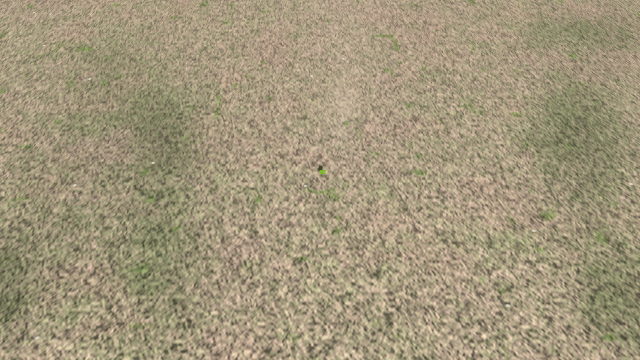
Reproduce this texture procedurally as a Shadertoy shader.

```glsl
// A dry, patchy lawn seen obliquely from above: straw turf with green drifts.
// Layered value noise in perspective coordinates gives blades that shrink with
// distance; soft blots and slow noise place the green, pink and worn ground.

float hash(vec2 p) {
    vec3 q = fract(p.xyx * vec3(0.1031, 0.1030, 0.0973));
    q += dot(q, q.yzx + 33.33);
    return fract((q.x + q.y) * q.z);
}

float noise(vec2 p) {
    vec2 i = floor(p), f = fract(p);
    f = f * f * (3.0 - 2.0 * f);
    return mix(mix(hash(i), hash(i + vec2(1, 0)), f.x),
               mix(hash(i + vec2(0, 1)), hash(i + vec2(1, 1)), f.x), f.y);
}

float fbm(vec2 p) {
    float sum = 0.0, weight = 0.5;
    for (int i = 0; i < 5; i++) {
        sum += weight * noise(p);
        p = mat2(1.6, 1.2, -1.2, 1.6) * p + 7.3;
        weight *= 0.55;
    }
    return sum / 1.055;
}

// Soft elliptical stain
float blot(vec2 p, vec2 centre, vec2 radius) {
    vec2 d = (p - centre) / radius;
    return exp(-dot(d, d));
}

// Upright strokes leaning sideways by the given slope
float blades(vec2 p, float lean) {
    return noise(vec2(p.x + lean * p.y, p.y * 0.7));
}

void mainImage(out vec4 fragColor, in vec2 fragCoord) {
    vec2 uv = fragCoord / iResolution.xy;
    vec2 p = (fragCoord - 0.5 * iResolution.xy) / iResolution.y;

    // Perspective ground, equally scaled along both axes
    float depth = 1.0 / (1.9 - uv.y);
    vec2 ground = vec2(p.x * depth, log(depth));
    float near = 1.0 - uv.y;

    // Slow variation, also used to fray the stains
    float broad = fbm(ground * vec2(7.0, 11.0) + 3.0);
    float mottle = fbm(ground * vec2(26.0, 38.0) + 19.0);
    float blush = fbm(ground * vec2(9.0, 17.0) + 41.0);
    vec2 fray = 0.08 * (vec2(broad, blush) - 0.5) + 0.05 * (mottle - 0.5);
    vec2 frayed = uv + fray;

    // Green drifts down both sides
    float drift = 0.85 * blot(frayed, vec2(0.25, 0.62), vec2(0.07, 0.13))
                + 0.75 * blot(frayed, vec2(0.26, 0.28), vec2(0.05, 0.20))
                + 0.45 * blot(frayed, vec2(0.12, 0.45), vec2(0.14, 0.28))
                + 1.00 * blot(frayed, vec2(0.00, 0.18), vec2(0.06, 0.17))
                + 0.45 * blot(frayed, vec2(0.18, 0.80), vec2(0.07, 0.10))
                + 0.95 * blot(frayed, vec2(0.91, 0.60), vec2(0.07, 0.20))
                + 0.95 * blot(frayed, vec2(0.97, 0.17), vec2(0.06, 0.19))
                + 0.60 * blot(frayed, vec2(0.92, 0.92), vec2(0.09, 0.06));
    drift = min(drift, 1.1);

    // Blade grain: crossed strokes, small clumps and separate colour flecks
    vec2 g = ground * 270.0;
    g.x += 1.5 * noise(g * 0.12);
    float grain = 0.50 * blades(g, 0.4) + 0.36 * blades(g * 1.15 + 31.0, -0.35)
                + 0.14 * noise(g * 0.5 + 57.0);
    float fleck = noise(g * vec2(0.7, 0.6) + 83.0);

    // Turf colour
    float green = 0.29 + 0.80 * (mottle - 0.5) + 0.6 * (broad - 0.5)
                + 0.60 * drift + 0.75 * (fleck - 0.5);
    vec3 col = mix(vec3(0.700, 0.625, 0.540), vec3(0.560, 0.570, 0.425),
                   clamp(green, 0.0, 1.0));
    col *= 1.0 - 0.15 * drift + 0.10 * (broad - 0.5);

    // Pink dry stems, mostly far off and in scattered bands
    float pink = smoothstep(0.50, 0.76, blush) * (1.0 - 0.8 * min(drift, 1.0));
    pink += 0.35 * blot(frayed, vec2(0.42, 0.88), vec2(0.30, 0.10));
    col = mix(col, vec3(0.70, 0.585, 0.52), 0.38 * pink);

    // Worn track with a bare pale heart
    vec2 track = uv + 0.25 * fray;
    float worn = 0.85 * blot(track, vec2(0.535, 0.69), vec2(0.020, 0.085))
               + 0.35 * blot(track, vec2(0.55, 0.87), vec2(0.06, 0.17));
    col = mix(col, vec3(0.78, 0.71, 0.62), 0.75 * min(worn, 1.0));

    // Rare fresh tufts
    float tuft = smoothstep(0.80, 0.95, noise(ground * vec2(34.0, 56.0) + 5.0))
               * smoothstep(0.45, 0.62, mottle);
    col = mix(col, vec3(0.43, 0.53, 0.27), 0.55 * tuft);

    // Light and shadow among the blades, softer with distance
    float contrast = mix(0.52, 1.08, near) * (1.0 - 0.4 * min(worn, 1.0));
    float light = 1.01 + contrast * (grain - 0.5);
    light -= 0.10 * contrast * smoothstep(0.44, 0.18, grain);
    col *= light;

    // Sparse pale litter
    vec2 cell = floor(ground * 22.0);
    vec2 at = fract(ground * 22.0) - 0.25 - 0.5 * vec2(hash(cell + 11.0), hash(cell + 29.0));
    float litter = step(0.98, hash(cell + 71.0))
                 * smoothstep(0.085, 0.035, length(at * vec2(0.8, 1.2)));
    col = mix(col, vec3(0.90, 0.88, 0.84), 0.8 * litter);

    // One vivid sprig with its dark shadow
    vec2 sprig = p - vec2(0.006, 0.026);
    float ragged = 0.006 * (noise(sprig * 220.0) - 0.5);
    float shade = length((sprig - vec2(-0.004, 0.007)) * vec2(1.0, 0.8)) + ragged;
    float leaf = length((sprig + vec2(-0.001, 0.004)) * vec2(0.9, 1.1)) + ragged;
    col = mix(col, vec3(0.16, 0.20, 0.10), 0.85 * smoothstep(0.009, 0.004, shade));
    col = mix(col, vec3(0.48, 0.74, 0.14), 0.9 * smoothstep(0.009, 0.005, leaf));

    fragColor = vec4(clamp(col, 0.0, 1.0), 1.0);
}
```
